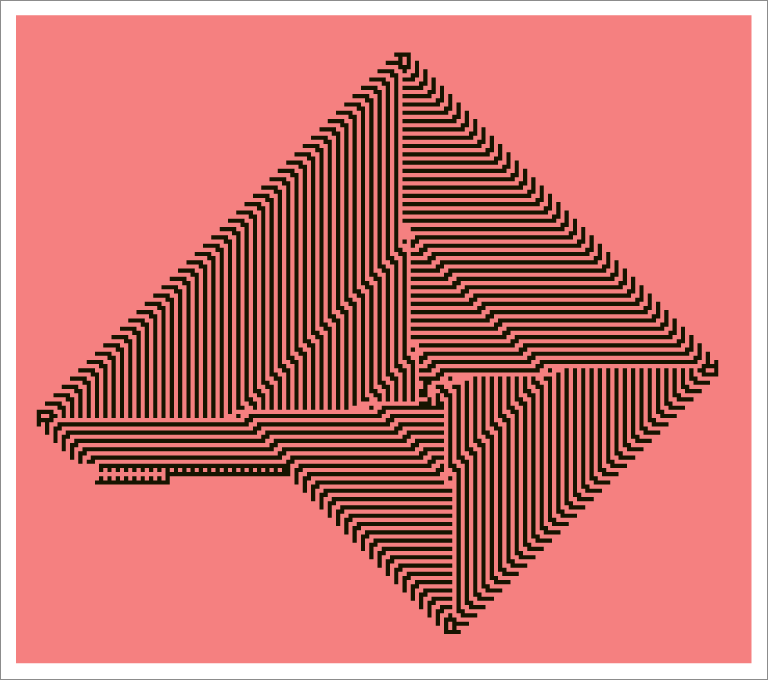
A WebGL 1 fragment shader for this pattern:

```glsl
precision highp float;

uniform vec2 u_resolution;

const vec2 CANVAS_CELLS = vec2(184.8, 163.7);
const vec2 PANEL_MARGIN = vec2(3.85, 3.65);
const vec2 PANEL_CELLS = vec2(177.0, 156.0);
const vec3 PINK = vec3(0.96, 0.50, 0.50);
const vec3 INK = vec3(0.085, 0.08, 0.0);
const vec3 PAPER = vec3(1.0);
const vec3 FRAME = vec3(0.55);

float hash(vec2 p) {
  return fract(sin(dot(p, vec2(127.1, 311.7))) * 43758.5453);
}

bool isEven(float n) {
  return mod(n + 0.25, 2.0) < 1.0;
}

bool inRect(vec2 c, vec2 low, vec2 high) {
  return all(greaterThanEqual(c, low)) && all(lessThanEqual(c, high));
}

bool ring(vec2 c, vec2 low, vec2 high) {
  return inRect(c, low, high) && !inRect(c, low + 1.0, high - 1.0);
}

// Stair hooks along a diagonal; d counts cells past its start
bool hook(float d, bool dashRow, float width) {
  return dashRow ? d < width : d == width;
}

// One fan of parallel lines, broken by three diagonal seams
bool fan(vec2 c, float parity, vec3 seams, vec2 limit) {
  float diagonal = c.x + c.y;
  if (diagonal < seams.x) return false;
  float level = step(seams.y, diagonal) + step(seams.z, diagonal);
  if (c.x > limit.x + 2.0 * level || c.y > limit.y - 2.0 * level) return false;
  float seam = level < 0.5 ? seams.x : (level < 1.5 ? seams.y : seams.z);
  float width = level < 0.5 ? 4.0 : 2.0;
  float d = diagonal - seam;
  if (d <= width) return hook(d, isEven(c.y - seam + parity), width);
  return isEven(c.x - parity);
}

// Unfinished rows with comb teeth at the lower left
bool comb(vec2 c) {
  bool tooth = isEven(c.x);
  return inRect(c, vec2(20.0, 108.0), vec2(65.0, 108.0))
    || inRect(c, vec2(36.0, 110.0), vec2(65.0, 110.0))
    || inRect(c, vec2(19.0, 112.0), vec2(36.0, 112.0))
    || (tooth && inRect(c, vec2(20.0, 109.0), vec2(65.0, 109.0)))
    || (tooth && inRect(c, vec2(20.0, 111.0), vec2(36.0, 111.0)));
}

bool corners(vec2 c) {
  return ring(c, vec2(92.0, 9.0), vec2(94.0, 12.0))
    || ring(c, vec2(165.0, 84.0), vec2(168.0, 86.0))
    || ring(c, vec2(103.0, 145.0), vec2(105.0, 148.0))
    || ring(c, vec2(5.0, 95.0), vec2(8.0, 97.0));
}

bool isInk(vec2 c) {
  // Each quarter turns into the frame of the upper left fan
  bool ink = fan(c, 1.0, vec3(100.0, 147.0, 175.0), vec2(91.0, 96.0));
  ink = ink || fan(vec2(c.y, -c.x), 1.0, vec3(-85.0, -43.0, -17.0), vec2(83.0, -93.0));
  ink = ink || fan(-c, 0.0, vec3(-254.0, -215.0, -195.0), vec2(-106.0, -85.0));
  vec2 lower = vec2(-c.y, c.x);
  if (c.y > 107.0) {
    ink = ink || fan(lower, 0.0, vec3(-45.0, -9.0, 99.0), vec2(-96.0, 104.0));
  } else {
    ink = ink || fan(lower, 0.0, vec3(-93.0, -43.0, -9.0), vec2(-98.0, 106.0));
  }
  // Tangled core
  bool core = inRect(c, vec2(97.0, 88.0), vec2(101.0, 93.0)) && hash(c) > 0.5;
  return ink || core || comb(c) || corners(c);
}

vec3 patternColor(vec2 uv) {
  vec2 edge = min(uv, 1.0 - uv) * CANVAS_CELLS;
  if (min(edge.x, edge.y) < 0.24) return FRAME;
  vec2 p = uv * CANVAS_CELLS - PANEL_MARGIN;
  if (!inRect(p, vec2(0.0), PANEL_CELLS)) return PAPER;
  return isInk(floor(p)) ? INK : PINK;
}

void main() {
  // Average a 4 by 4 grid of samples to smooth the edges
  vec3 color = vec3(0.0);
  for (int j = 0; j < 4; j++) {
    for (int i = 0; i < 4; i++) {
      vec2 offset = (vec2(float(i), float(j)) + 0.5) / 4.0 - 0.5;
      vec2 uv = (gl_FragCoord.xy + offset) / u_resolution;
      color += patternColor(vec2(uv.x, 1.0 - uv.y));
    }
  }
  gl_FragColor = vec4(color / 16.0, 1.0);
}
```
